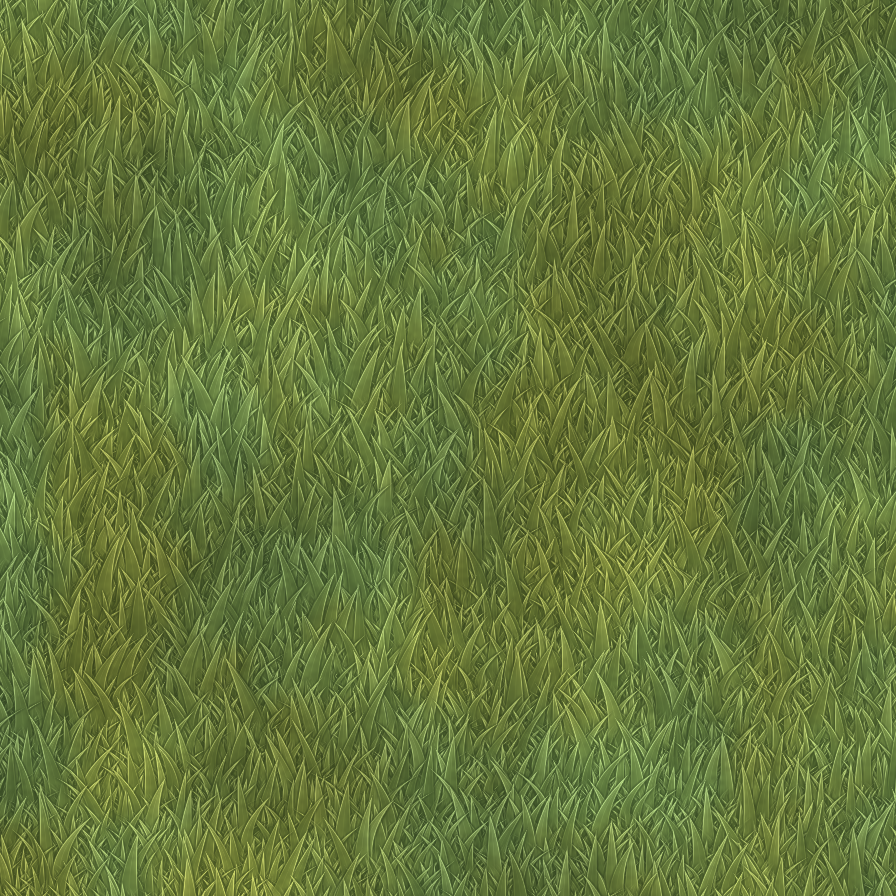
Reproduce this texture procedurally as a WebGL 1 fragment shader.

```glsl
precision highp float;
// Dense meadow grass: curved, pointed blades with pale rims and dark contact shadows.
// Blades grow from jittered grid cells and are composited front to back in three
// size layers; soft noise then tints the turf with olive and cool green patches.

uniform vec2 u_resolution;

const vec3 SHADE_GREEN = vec3(0.265, 0.34, 0.155);
const vec3 LEAF_GREEN  = vec3(0.415, 0.49, 0.235);
const vec3 RIM_GREEN   = vec3(0.68, 0.76, 0.43);
const vec3 WARM_TINT   = vec3(1.07, 1.00, 0.88);
const vec3 COOL_TINT   = vec3(0.94, 1.00, 1.08);

const vec2  CELL = vec2(0.024, 0.0135);       // spacing of the blade roots
const vec2  HEIGHT_RANGE = vec2(0.036, 0.090);
const vec2  WIDTH_RANGE = vec2(0.080, 0.135); // half width relative to height
const vec2  BEND_RANGE = vec2(0.2, 1.6);      // 0 is straight, above 1 is hooked
const float RIM_WIDTH = 0.0018;
const float SHADOW_WIDTH = 0.0032;
const float SHADOW_STRENGTH = 0.62;
const float PATCH_SCALE = 8.0;
const float PATCH_LIGHT = 0.34;
const float MOTTLE = 0.10;
const int   ROWS = 8;
const int   SIDE_CELLS = 3;

vec4 hash4(vec2 p) {
  vec4 q = fract(p.xyxy * vec4(0.1031, 0.1030, 0.0973, 0.1099));
  q += dot(q, q.wzxy + 33.33);
  return fract((q.xxyz + q.yzzw) * q.zywx);
}

float valueNoise(vec2 p) {
  vec2 i = floor(p);
  vec2 f = fract(p);
  f = f * f * (3.0 - 2.0 * f);
  float low = mix(hash4(i).x, hash4(i + vec2(1.0, 0.0)).x, f.x);
  float high = mix(hash4(i + vec2(0.0, 1.0)).x, hash4(i + 1.0).x, f.x);
  return mix(low, high, f.y);
}

float fbm(vec2 p) {
  float sum = 0.0;
  float gain = 0.55;
  for (int i = 0; i < 3; i++) {
    sum += gain * valueNoise(p);
    p = p * 2.1 + 17.3;
    gain *= 0.5;
  }
  return sum;
}

// Tone 0 is deep shade, 0.5 the leaf body, 1 the lit rim.
vec3 grassRamp(float tone) {
  vec3 lower = mix(SHADE_GREEN, LEAF_GREEN, clamp(tone * 2.0, 0.0, 1.0));
  return mix(lower, RIM_GREEN, clamp(tone * 2.0 - 1.0, 0.0, 1.0));
}

// Colour and opacity of one blade, including its shadow; p is relative to the root.
vec4 blade(vec2 p, float height, float lean, vec4 rnd, float scale, float brightness) {
  float t = p.y / height;
  if (t < 0.0 || t > 1.03) return vec4(0.0);

  float bend = mix(BEND_RANGE.x, BEND_RANGE.y, rnd.x);
  float center = lean * t * mix(1.0, t, bend);
  float slope = lean / height * (1.0 - bend + 2.0 * bend * t);
  float halfWidth = height * mix(WIDTH_RANGE.x, WIDTH_RANGE.y, rnd.y)
                  * (1.0 - t) * (1.0 + 0.6 * t);
  float offset = p.x - center;
  float inside = (halfWidth - abs(offset)) * inversesqrt(1.0 + slope * slope) * scale;
  if (inside < -SHADOW_WIDTH) return vec4(0.0);

  float cover = clamp(inside * u_resolution.y + 0.5, 0.0, 1.0);
  float shadow = SHADOW_STRENGTH * smoothstep(-SHADOW_WIDTH, 0.0, inside)
               * (1.0 - smoothstep(0.8, 1.03, t));
  float rootFade = smoothstep(0.0, 0.32, t);

  // Body gradient, lit side, fine midrib and bright rim
  float side = clamp(offset / max(halfWidth, 0.0005), -1.0, 1.0);
  float litSide = side * (rnd.w < 0.5 ? -1.0 : 1.0);
  float tone = brightness + 0.36 * t + 0.26 * (rnd.z - 0.5) + 0.09 * litSide;
  tone += 0.08 * (1.0 - smoothstep(0.0, 0.16, abs(side)));
  float rim = 1.0 - smoothstep(0.4 * RIM_WIDTH, RIM_WIDTH, inside);
  tone += rim * mix(0.16, 0.58, t) * (0.85 + 0.25 * litSide);

  vec3 color = mix(SHADE_GREEN * 0.88, grassRamp(tone), cover);
  return vec4(color, max(cover, shadow) * rootFade);
}

// Adds one layer behind what is already accumulated, lowest roots first.
void addGrass(vec2 p, float scale, float reach, float brightness, inout vec4 turf) {
  vec2 q = p / scale;
  vec2 home = floor(q / CELL);
  for (int i = 0; i < ROWS; i++) {
    if (turf.a > 0.99) break;
    for (int j = -SIDE_CELLS; j <= SIDE_CELLS; j++) {
      vec2 id = home + vec2(float(j), float(i - ROWS + 1));
      vec2 seed = id + 71.7 * scale + 11.0;
      vec4 place = hash4(seed);
      vec2 root = (id + place.xy) * CELL;
      float height = mix(HEIGHT_RANGE.x, HEIGHT_RANGE.y, place.z * place.z);
      float lean = (place.w * 2.0 - 1.0) * reach;
      vec4 leaf = blade(q - root, height, lean, hash4(seed + 43.3), scale, brightness);
      float visible = leaf.a * (1.0 - turf.a);
      turf += vec4(leaf.rgb, 1.0) * visible;
    }
  }
}

void main() {
  vec2 p = gl_FragCoord.xy / u_resolution.y;
  vec4 turf = vec4(0.0);
  addGrass(p, 1.0, 0.038, 0.26, turf);
  addGrass(p, 0.7, 0.047, 0.24, turf);
  addGrass(p, 0.45, 0.054, 0.22, turf);
  vec3 color = turf.rgb + (1.0 - turf.a) * grassRamp(0.15);

  // Broad colour patches and faint mottling
  float hue = smoothstep(0.2, 0.78, fbm(p * PATCH_SCALE + 5.0));
  float light = fbm(p * PATCH_SCALE * 0.9 + 31.0) - 0.48;
  float mottle = valueNoise(p * 190.0) - 0.5;
  color *= mix(COOL_TINT, WARM_TINT, hue) * (1.0 + PATCH_LIGHT * light + MOTTLE * mottle);
  gl_FragColor = vec4(color, 1.0);
}
```
